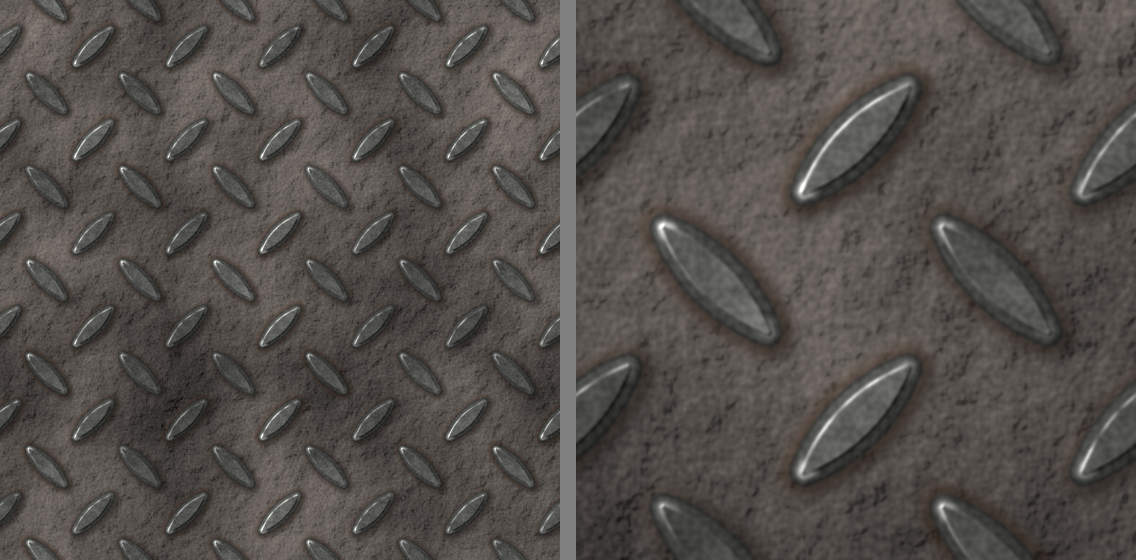
Left, the full canvas; right, a detail of the centre.
Reproduce this texture procedurally as a three.js fragment shader.

```glsl
// Worn steel tread plate: a 6 by 6 repeat of raised lens-shaped lugs that
// alternate between two diagonals. Each lug is shaded from its distance field;
// the stained, pitted ground is embossed from tiling gradient noise.
varying vec2 vUv;

const float REPEATS = 6.0;
const float TAU = 6.2831853;

// Lug sizes, in units of one repeat
const float HALF_LENGTH = 0.262;
const float HALF_WIDTH = 0.056;
const float ROUNDING = 0.053;
const float RIM = 0.046;
const float SOFT = 0.009;

const vec2 LIGHT = vec2(-0.8, 0.6);
const vec3 EARTH = vec3(1.06, 0.99, 0.945);
const vec3 STEEL = vec3(0.345, 0.35, 0.335);
const vec3 RUST = vec3(0.33, 0.23, 0.17);

float hash(vec2 p) {
  return fract(sin(dot(p, vec2(127.1, 311.7))) * 43758.55);
}

vec2 gradientAt(vec2 cell, float period) {
  float angle = TAU * hash(mod(cell, period) + period * 0.37);
  return vec2(cos(angle), sin(angle));
}

// Gradient noise that repeats after "period" lattice cells
float gradientNoise(vec2 p, float period) {
  vec2 i = floor(p);
  vec2 f = fract(p);
  vec2 u = f * f * f * (f * (f * 6.0 - 15.0) + 10.0);
  vec2 e = vec2(1.0, 0.0);
  float a = dot(gradientAt(i, period), f);
  float b = dot(gradientAt(i + e.xy, period), f - e.xy);
  float c = dot(gradientAt(i + e.yx, period), f - e.yx);
  float d = dot(gradientAt(i + e.xx, period), f - e.xx);
  return mix(mix(a, b, u.x), mix(c, d, u.x), u.y);
}

float fbm(vec2 uv, float frequency) {
  float sum = 0.0;
  float amplitude = 0.5;
  for (int i = 0; i < 4; i++) {
    sum += amplitude * gradientNoise(uv * frequency, frequency);
    frequency *= 2.0;
    amplitude *= 0.5;
  }
  return sum;
}

// Lens of two arcs, long axis along x, with rounded tips
float lugDistance(vec2 p) {
  float drop = 0.5 * (HALF_LENGTH * HALF_LENGTH - HALF_WIDTH * HALF_WIDTH) / HALF_WIDTH;
  p = abs(p);
  bool pastTip = drop * (p.x - HALF_LENGTH) > HALF_LENGTH * p.y;
  float lens = pastTip ? length(p - vec2(HALF_LENGTH, 0.0))
                       : length(p + vec2(0.0, drop)) - drop - HALF_WIDTH;
  return lens - ROUNDING;
}

vec2 lugNormal(vec2 p) {
  vec2 e = vec2(0.004, 0.0);
  vec2 slope = vec2(lugDistance(p + e.xy) - lugDistance(p - e.xy),
                    lugDistance(p + e.yx) - lugDistance(p - e.yx));
  return slope / max(length(slope), 0.0001);
}

// Turns a vector into lug axes; tilt is 1 for rising, -1 for falling
vec2 toLugAxes(vec2 v, float tilt) {
  return vec2(v.x + tilt * v.y, v.y - tilt * v.x) * 0.70711;
}

float band(float d, float width) {
  return exp(-d * d / (width * width));
}

vec3 addLugs(vec3 ground, vec2 p, vec2 centre, float tilt, float stain, float grain) {
  vec2 shifted = p - centre + 0.5;
  float wear = hash(mod(floor(shifted), REPEATS) + centre * 7.0);
  vec2 q = toLugAxes(fract(shifted) - 0.5, tilt);
  vec2 light = toLugAxes(LIGHT, tilt);
  float d = lugDistance(q);
  float lit = dot(lugNormal(q), light);
  float scuff = gradientNoise(p * 12.0, 12.0 * REPEATS);

  // Cast shadow and rust on the ground
  float shade = smoothstep(-0.03, 0.07, lugDistance(q + light * 0.03));
  vec3 color = mix(ground, RUST, 0.25 * band(d - 0.01, 0.03) * (0.5 + wear));
  color *= mix(0.66, 1.0, shade);

  // Sloping rim and flat face
  vec3 rim = STEEL * (0.74 + 0.16 * lit + grain * 0.2);
  rim *= mix(0.72, 1.0, smoothstep(0.0, 0.02, -d));
  float tone = 0.90 + 0.14 * wear + 0.22 * grain + 0.22 * scuff;
  vec3 face = STEEL * (tone + 0.35 * q.x * (0.5 - tilt));
  vec3 metal = mix(rim, face, 1.0 - smoothstep(-SOFT, SOFT, d + RIM));

  // Polished edge, broken by scuffs, and glints at the tips
  float edge = band(d + RIM - 0.003, 0.008);
  float polish = max(lit, 0.0) * clamp(0.45 + 0.4 * wear + 1.3 * scuff - 0.8 * q.x, 0.1, 1.1);
  float tip = smoothstep(0.21, 0.26, abs(q.x)) * band(d + 0.036, 0.013);
  metal += edge * (0.46 * polish - 0.09 * max(-lit, 0.0));
  metal += tip * (q.x < 0.0 ? 0.32 : 0.13) * (0.6 + 0.5 * wear);
  metal *= 1.0 + stain * 1.6;

  return mix(color, metal, 1.0 - smoothstep(-SOFT, SOFT, d));
}

void main() {
  // Broad stains, pitted relief and fine grain
  float stain = 0.29 * fbm(vUv, 5.0) + 0.036 * cos(TAU * (vUv.y - 0.82));
  float relief = fbm(vUv, 36.0) - fbm(vUv + LIGHT * 0.0016, 36.0);
  float grain = gradientNoise(vUv * 230.0, 230.0);
  float pits = smoothstep(0.035, 0.085, -relief);
  vec3 color = EARTH * (0.326 + stain + 0.6 * relief - 0.055 * pits + 0.06 * grain);

  vec2 p = vUv * REPEATS;
  color = addLugs(color, p, vec2(0.0, 0.5), 1.0, stain, grain);
  color = addLugs(color, p, vec2(0.5, 0.0), -1.0, stain, grain);
  gl_FragColor = vec4(clamp(color, 0.0, 1.0), 1.0);
}
```
